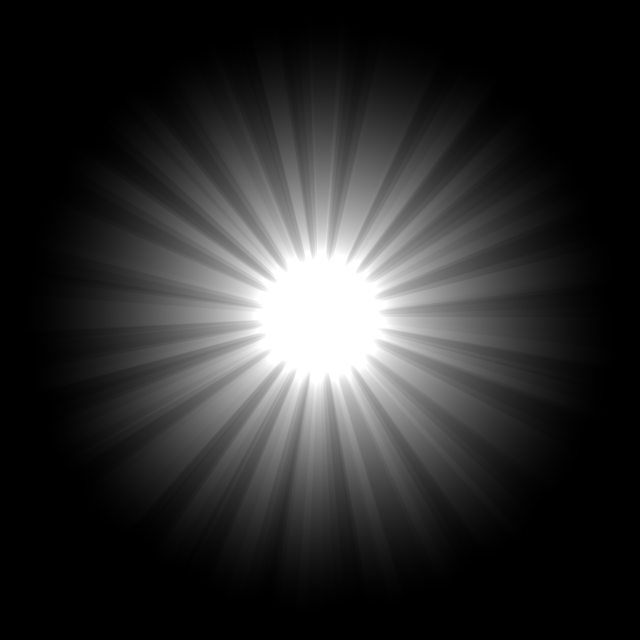
Reproduce this background procedurally as a Shadertoy shader.

```glsl
// Draws a white starburst with faint layered rays fading into black.

#define CENTER vec2(0.5, 0.505)
#define CORE_RADIUS 0.083
#define CORE_FALLOFF 0.022
#define BURST_REACH 0.468
#define FADE_POWER 1.7
#define BRIGHTNESS 1.3
#define SHADOW_COUNT 24
#define SHADOW_DEPTH 0.17
#define STREAK_COUNT 48
#define STREAK_DEPTH 0.045

float hash(float n) {
    return fract(sin(n * 12.9898 + 4.137) * 43758.5);
}

// Coverage of a wedge; all angles are in degrees and wrap at 360.
float wedge(float angle, float middle, float halfWidth, float soft) {
    float away = abs(mod(angle - middle + 180.0, 360.0) - 180.0);
    return 1.0 - smoothstep(halfWidth - soft, halfWidth + soft, away);
}

// Broad dark gaps, evenly spaced with a gentle wobble.
float shadows(float angle, float soft) {
    float spacing = 360.0 / float(SHADOW_COUNT);
    float total = 0.0;
    for (int i = 0; i < SHADOW_COUNT; i++) {
        float id = float(i);
        float wobble = 0.6 - 2.2 * cos(1.933 * (id - 7.0));
        float middle = 4.0 + spacing * id + wobble;
        float halfWidth = mix(2.4, 4.2, hash(id));
        float depth = mix(0.6, 1.2, hash(id + 51.0));
        float outer = wedge(angle, middle, halfWidth, soft);
        float inner = wedge(angle, middle + 0.6, halfWidth * 0.55, soft);
        total += depth * mix(outer, inner, 0.4);
    }
    return min(total, 1.2);
}

// Scattered overlapping rays, some lighter and some darker.
float streaks(float angle, float soft) {
    float total = 0.0;
    for (int i = 0; i < STREAK_COUNT; i++) {
        float id = float(i);
        float middle = 360.0 * (id + hash(id + 9.0)) / float(STREAK_COUNT);
        float halfWidth = mix(0.5, 5.0, hash(id + 83.0));
        float tone = 2.0 * hash(id + 157.0) - 1.0;
        total += tone * wedge(angle, middle, halfWidth, soft);
    }
    return total;
}

void mainImage(out vec4 fragColor, in vec2 fragCoord) {
    float side = min(iResolution.x, iResolution.y);
    vec2 p = (fragCoord - CENTER * iResolution.xy) / side;
    float r = max(length(p), 0.001);
    float angle = degrees(atan(p.y, p.x + 1e-6));
    float soft = max(degrees(0.9 / (side * r)), 0.25);

    // Ray pattern: dim rays also end slightly closer to the centre.
    float gap = shadows(angle, soft);
    float streak = streaks(angle, soft);
    float rays = 1.05 - SHADOW_DEPTH * gap + STREAK_DEPTH * streak;
    float reach = BURST_REACH - 0.012 * gap + 0.008 * streak;

    // Radial fade and overexposed core.
    float fade = pow(max(1.0 - r / reach, 0.0), FADE_POWER);
    float core = 0.26 * exp((CORE_RADIUS - r) / CORE_FALLOFF);
    float light = BRIGHTNESS * fade * rays + core;

    fragColor = vec4(vec3(clamp(light, 0.0, 1.0)), 1.0);
}
```
